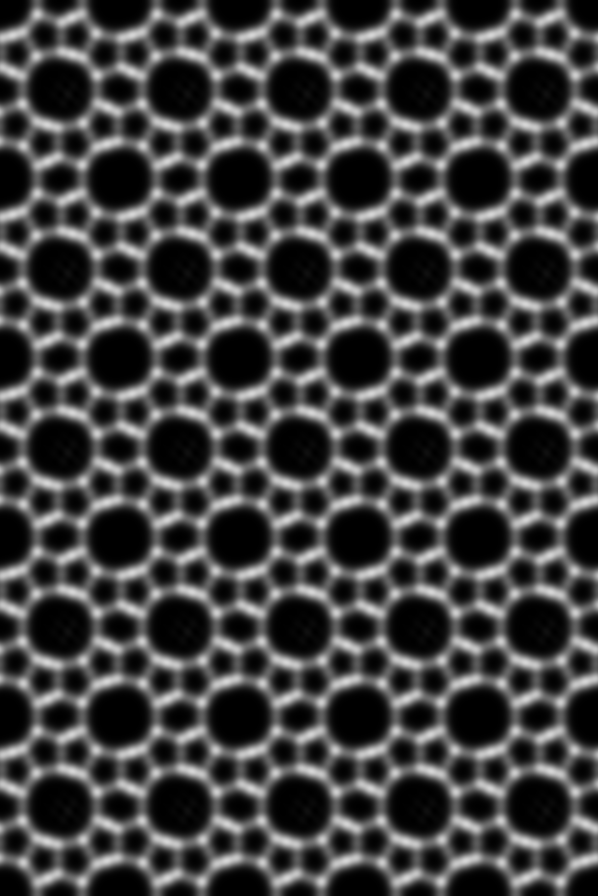
A Shadertoy shader for this pattern:

```glsl
const vec2 CELL = vec2(1.0, 1.5);

// Half of the beads around one pore: offset from its centre, brightness.
// The first six are junctions, the rest lie midway along the walls.
const vec3 BEADS[15] = vec3[](
    vec3( 0.013, 0.319, 0.66), vec3(-0.195, 0.280, 0.74),
    vec3(-0.312, 0.111, 0.62), vec3( 0.195, 0.267, 0.64),
    vec3( 0.312, 0.117, 0.74), vec3( 0.013, 0.560, 0.66),
    vec3(-0.091, 0.305, 0.34), vec3(-0.257, 0.200, 0.34),
    vec3( 0.105, 0.295, 0.70), vec3( 0.255, 0.195, 0.34),
    vec3( 0.312, 0.000, 0.32), vec3( 0.013, 0.440, 0.32),
    vec3( 0.100, 0.602, 0.70), vec3(-0.088, 0.598, 0.34),
    vec3(-0.250, 0.381, 0.34));

// Shortest offset within the repeating cell
vec2 wrapToCell(vec2 d) {
    return d - CELL * round(d / CELL);
}

float glow(vec2 d, float sharpness) {
    return exp(-sharpness * dot(d, d));
}

// Half-turn pairs of beads around one pore
float poreWall(vec2 p) {
    float light = 0.0;
    for (int i = 0; i < 15; i++) {
        vec3 bead = BEADS[i];
        light += bead.z * (glow(wrapToCell(p - bead.xy), 250.0)
                         + glow(wrapToCell(p + bead.xy), 250.0));
    }
    return light;
}

// Faint mottled haze inside a pore
float poreHaze(vec2 p) {
    vec2 d = wrapToCell(p - vec2(0.07, -0.04));
    float mottle = 0.5 + 0.5 * cos(46.0 * d.x + 12.0 * d.y) * cos(38.0 * d.y);
    return 0.06 * mottle * glow(d, 70.0);
}

void mainImage(out vec4 fragColor, in vec2 fragCoord) {
    // Five cells across and five down
    vec2 p = 5.0 * CELL * fragCoord / iResolution.xy;
    vec2 centred = p - 0.5 * CELL;

    // Pores in alternate rows are mirrored
    float light = poreWall(centred) + poreWall(p * vec2(-1.0, 1.0));
    light += poreHaze(centred);

    fragColor = vec4(vec3(min(light, 0.95)), 1.0);
}
```
